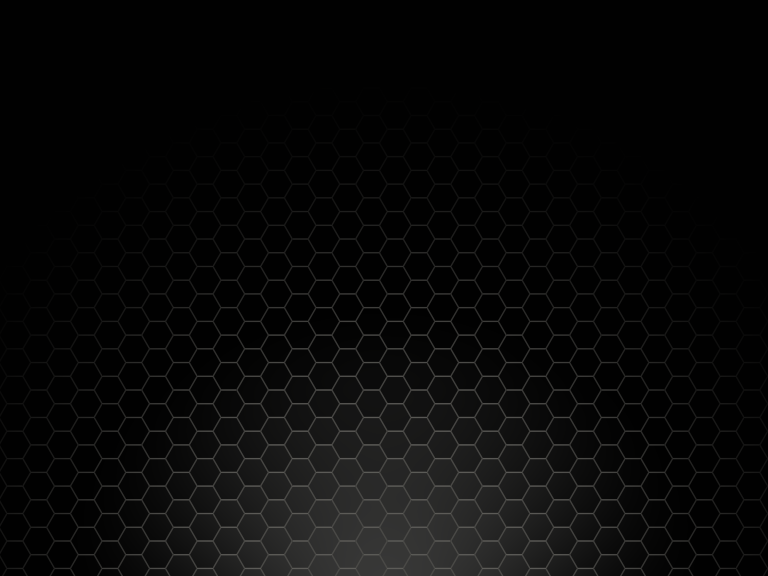
A Shadertoy shader for this background:

```glsl
// Dark honeycomb of flat-topped hexagons, lit by a soft glow at the bottom centre.
// Two interleaved lattices give the nearest cell; its hexagonal distance draws the
// thin rims, and radial falloffs light the rims and cell faces separately.

// Lengths are in canvas heights; x is zero at the centre, y is zero at the bottom.
const float CELL_HEIGHT = 0.04766;
const vec2  GRID_ORIGIN = vec2(-0.0217, 0.6327);
const float RIM_HALF_WIDTH = 0.0010;

const vec2  FACE_GLOW_CENTER = vec2(0.0, -0.01);
const vec2  FACE_GLOW_RADII = vec2(0.57, 0.49);
const float FACE_BRIGHTNESS = 0.215;
const float FACE_SHADING = 0.35;       // contrast from top to bottom of a cell

const float RIM_GLOW_INNER = 0.20;
const float RIM_GLOW_OUTER = 0.91;
const float RIM_BRIGHTNESS = 0.36;
const float SLANT_DIMMING = 0.80;      // slanted rims relative to level ones

const vec3 BACKGROUND = vec3(0.004);
const vec3 FACE_TINT = vec3(1.0, 1.0, 0.985);
const vec3 RIM_TINT = vec3(1.0, 0.99, 0.95);

// Offset from the centre of the nearest hexagon.
vec2 hexLocal(vec2 p) {
    vec2 period = CELL_HEIGHT * vec2(sqrt(3.0), 1.0);
    vec2 a = mod(p + 0.5 * period, period) - 0.5 * period;
    vec2 b = mod(p, period) - 0.5 * period;
    return dot(a, a) < dot(b, b) ? a : b;
}

void mainImage(out vec4 fragColor, in vec2 fragCoord) {
    vec2 p = vec2(fragCoord.x - 0.5 * iResolution.x, fragCoord.y) / iResolution.y;
    float pixel = 1.0 / iResolution.y;

    // Distance to the cell edge
    vec2 local = hexLocal(p - GRID_ORIGIN);
    vec2 q = abs(local);
    float slant = dot(q, vec2(0.866025, 0.5));
    float edge = 0.5 * CELL_HEIGHT - max(q.y, slant);
    float rim = 1.0 - smoothstep(RIM_HALF_WIDTH - 0.5 * pixel,
                                 RIM_HALF_WIDTH + 0.75 * pixel, edge);

    // Cell faces: an elliptical glow, lighter toward the top of each cell
    float faceRadius = length((p - FACE_GLOW_CENTER) / FACE_GLOW_RADII);
    float faceGlow = 1.0 - smoothstep(0.0, 1.0, faceRadius);
    float shade = 1.0 + FACE_SHADING * (1.0 - faceGlow) * 2.0 * local.y / CELL_HEIGHT;
    vec3 color = BACKGROUND + FACE_TINT * FACE_BRIGHTNESS * faceGlow * shade;

    // Rims: a wider circular glow
    float rimGlow = 1.0 - smoothstep(RIM_GLOW_INNER, RIM_GLOW_OUTER, length(p));
    float facing = q.y > slant ? 1.0 : SLANT_DIMMING;
    vec3 rimColor = RIM_TINT * RIM_BRIGHTNESS * rimGlow * facing;
    color = mix(color, max(color, rimColor), rim);

    fragColor = vec4(color, 1.0);
}
```
